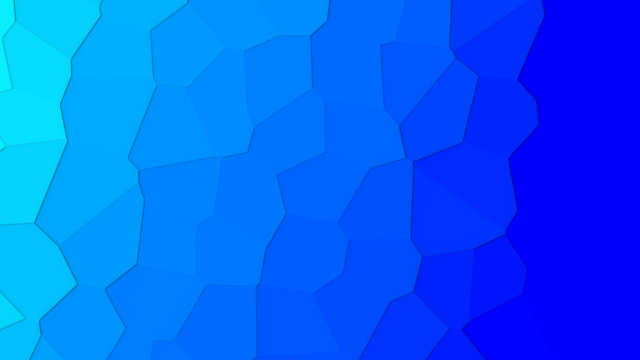
This background is drawn by a WebGL 1 fragment shader. Its source:

```glsl
precision highp float;

uniform vec2 u_resolution;

const float ROWS = 5.4;

vec2 hash2(vec2 p) {
    vec2 q = vec2(dot(p, vec2(127.1, 311.7)), dot(p, vec2(269.5, 183.3)));
    return fract(sin(q) * 43758.5453);
}

vec2 siteOf(vec2 cell) {
    return cell + 0.04 + 0.92 * hash2(cell);
}

// Green level falls from the upper left towards the right edge
float greenAt(vec2 site) {
    vec2 uv = site / ROWS;
    uv.x *= u_resolution.y / u_resolution.x;
    float x = uv.x - 0.4;
    float level = 0.465 - 0.6 * x - 2.4 * x * x * x;
    return clamp(level + 0.2 * (uv.y - 0.5), 0.0, 0.94);
}

void main() {
    vec2 p = gl_FragCoord.xy / u_resolution.y * ROWS;
    vec2 base = floor(p);

    // Nearest site
    vec2 nearCell = base;
    vec2 nearSite = p;
    float nearest = 100.0;
    for (int j = -2; j <= 2; j++) {
        for (int i = -2; i <= 2; i++) {
            vec2 cell = base + vec2(float(i), float(j));
            vec2 site = siteOf(cell);
            float d = distance(p, site);
            if (d < nearest) {
                nearest = d;
                nearCell = cell;
                nearSite = site;
            }
        }
    }

    // Closest border and the site beyond it
    float border = 100.0;
    vec2 otherSite = nearSite;
    for (int j = -2; j <= 2; j++) {
        for (int i = -2; i <= 2; i++) {
            vec2 offset = vec2(float(i), float(j));
            if (dot(offset, offset) > 0.0) {
                vec2 site = siteOf(nearCell + offset);
                vec2 middle = 0.5 * (nearSite + site);
                float d = dot(middle - p, normalize(site - nearSite));
                if (d < border) {
                    border = d;
                    otherSite = site;
                }
            }
        }
    }

    // Flat facets, blended across one pixel at the border
    float own = greenAt(nearSite);
    float other = greenAt(otherSite);
    float pixel = ROWS / u_resolution.y;
    float green = mix(0.5 * (own + other), own, smoothstep(0.0, 0.6 * pixel, border));
    vec3 color = vec3(0.15 * max(green - 0.7, 0.0), green, 1.0);

    // Creases deepen with the step in tone, with a faint soft shade
    float crease = smoothstep(0.01, 0.14, abs(own - other));
    float line = 1.0 - smoothstep(0.0, 0.014 + 0.5 * pixel, border);
    float shade = exp(-border * 18.0);
    color *= 1.0 - crease * (0.25 * line + 0.04 * shade);

    gl_FragColor = vec4(color, 1.0);
}
```
